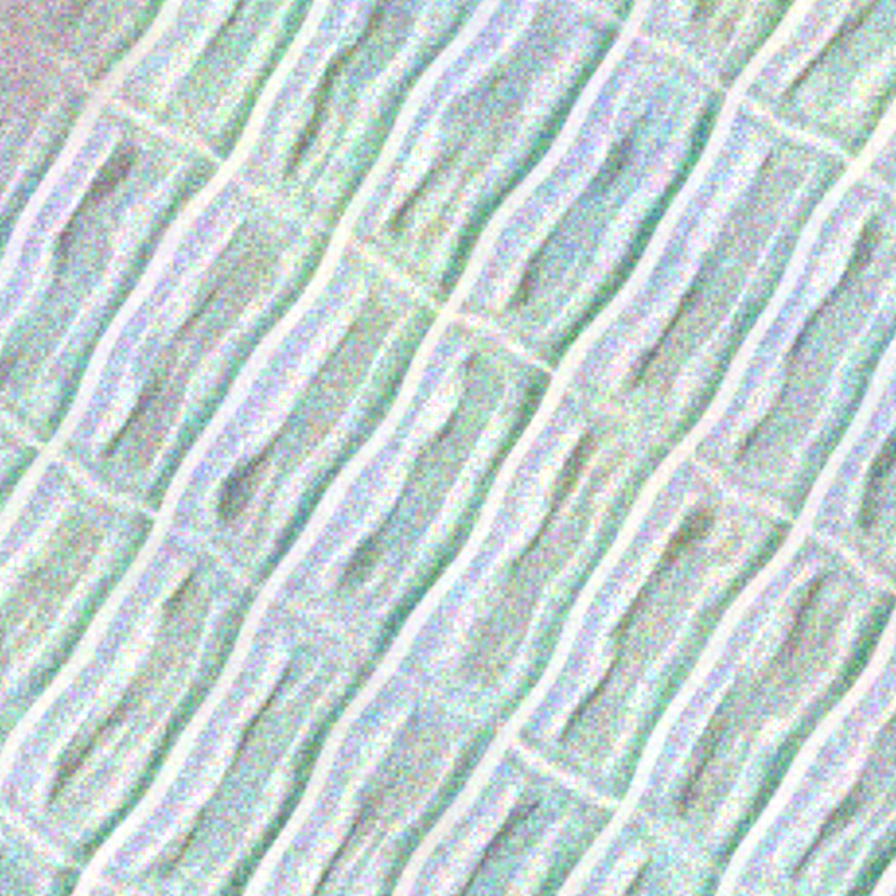
This texture is drawn by a WebGL 1 fragment shader. Its source:

```glsl
precision highp float;
uniform vec2 u_resolution;

// Lattice of slanted oblong cells
const vec2 ACROSS = vec2(0.85, -0.53);
const vec2 ALONG = vec2(0.53, 0.85);
const vec2 CELL_SIZE = vec2(0.151, 0.3737);
const vec2 CELL_ORIGIN = vec2(-0.371, 0.0755);
const float WARP = 0.006;
const vec2 STREAK_SCALE = vec2(42.0, 10.0);
const float GRAIN_SCALE = 230.0;
const float GRAIN_AMOUNT = 0.30;

// Widths as a fraction of a cell
const float LINE_WIDTH = 0.062;
const float WALL_WIDTH = 0.017;

const vec3 PALE = vec3(0.82, 0.89, 0.90);
const vec3 WHITE = vec3(0.97, 0.97, 0.96);
const vec3 LAVENDER = vec3(0.75, 0.78, 0.88);
const vec3 TEAL = vec3(0.64, 0.78, 0.79);
const vec3 SAGE = vec3(0.69, 0.74, 0.70);
const vec3 GREEN = vec3(0.40, 0.61, 0.51);
const vec3 UMBER = vec3(0.48, 0.53, 0.49);
const vec3 MAUVE = vec3(0.70, 0.67, 0.71);
const vec3 BLUSH = vec3(0.95, 0.92, 0.89);

vec3 hash3(vec2 p) {
  vec3 q = fract(p.xyx * vec3(0.1031, 0.1030, 0.0973));
  q += dot(q, q.yxz + 33.33);
  return fract((q.xxy + q.yzz) * q.zyx);
}

vec3 colourNoise(vec2 p) {
  vec2 i = floor(p);
  vec2 f = smoothstep(0.0, 1.0, fract(p));
  return mix(mix(hash3(i), hash3(i + vec2(1.0, 0.0)), f.x),
             mix(hash3(i + vec2(0.0, 1.0)), hash3(i + 1.0), f.x), f.y);
}

// Distance to the nearest scattered point
float cellular(vec2 p) {
  vec2 i = floor(p);
  float nearest = 2.0;
  for (int y = -1; y <= 1; y++) {
    for (int x = -1; x <= 1; x++) {
      vec2 c = i + vec2(float(x), float(y));
      nearest = min(nearest, length(c + hash3(c + 50.0).xy - p));
    }
  }
  return nearest;
}

float ridge(float x, float centre, float width) {
  float d = (x - centre) / width;
  return exp(-d * d);
}

void main() {
  vec2 uv = gl_FragCoord.xy / u_resolution;
  vec2 slant = vec2(dot(uv, ACROSS), dot(uv, ALONG));

  // Hand-drawn wobble from layered sines
  vec2 warped = slant + WARP * vec2(
    sin(slant.y * 15.0 + slant.x * 9.0) + 0.5 * sin(slant.y * 37.0 - slant.x * 23.0),
    0.7 * sin(slant.x * 31.0) + 0.4 * sin(slant.x * 67.0 + slant.y * 11.0));
  vec2 lattice = (warped - CELL_ORIGIN) / CELL_SIZE;
  vec2 id = floor(lattice);
  vec2 cell = fract(lattice);
  vec3 chance = hash3(id + 20.0);
  vec3 column = hash3(vec2(id.x + 70.0, 7.0));

  // Streaks along the strips break up the inner marks
  float streak = cellular(slant * STREAK_SCALE + 30.0);
  float patch_ = cellular(slant * STREAK_SCALE * 0.55 + 90.0);
  float x = cell.x + 0.13 * (streak - 0.45) + 0.08 * (chance.x - 0.5);
  float wallGap = min(cell.y, 1.0 - cell.y);
  float inside = smoothstep(0.04, 0.13, wallGap);
  float broken = inside * smoothstep(0.12, 0.55, patch_);

  // Cell body and its shading
  vec3 colour = mix(PALE, LAVENDER, 0.85 * ridge(cell.x, 0.13, 0.08));
  float core = smoothstep(0.30, 0.42, x) * (1.0 - smoothstep(0.66, 0.80, x));
  vec3 coreColour = mix(TEAL, SAGE, smoothstep(0.2, 0.8, chance.y));
  colour = mix(colour, coreColour, core * inside * (0.5 + 0.4 * chance.z));
  colour = mix(colour, TEAL, 0.55 * smoothstep(0.45, 0.75, streak));
  colour = mix(colour, WHITE, 0.7 * ridge(x, 0.54, 0.05) * smoothstep(0.4, 0.7, patch_) * inside);

  // Inner outline and the shadow beside the long line
  colour = mix(colour, UMBER, 0.8 * broken * ridge(x, 0.39, 0.055));
  colour = mix(colour, WHITE, 0.85 * inside * ridge(x, 0.26, 0.05));
  colour = mix(colour, WHITE, 0.75 * inside * ridge(x, 0.73, 0.05));
  float shadow = (0.6 + 0.4 * column.x) * (0.65 + 0.35 * smoothstep(0.1, 0.5, patch_));
  colour = mix(colour, GREEN, shadow * ridge(cell.x + 0.05 * (streak - 0.45), 0.89, 0.075));

  // Cross walls of uneven strength, with faint tan edges
  float signedGap = cell.y < 0.5 ? cell.y : cell.y - 1.0;
  vec3 wallChance = hash3(vec2(id.x, floor(lattice.y + 0.5)) + 130.0);
  float wall = mix(0.4, 1.0, wallChance.x);
  colour = mix(colour, SAGE, 0.6 * wall * ridge(abs(signedGap), 0.042, 0.018));
  colour = mix(colour, mix(BLUSH, WHITE, wallChance.x), wall * ridge(signedGap, 0.0, WALL_WIDTH));

  // Long white lines
  float lineGap = min(cell.x, 1.0 - cell.x);
  float line = 1.0 - smoothstep(LINE_WIDTH * 0.5, LINE_WIDTH * 1.25, lineGap);
  colour = mix(colour, WHITE, line * (0.86 + 0.14 * smoothstep(0.1, 0.5, patch_)));

  // Dull corner, slow tint and coloured grain
  colour = mix(colour, MAUVE, 0.75 * (1.0 - smoothstep(0.04, 0.22, length(uv - vec2(0.0, 1.0)))));
  colour += 0.02 * sin(vec3(7.0, 9.0, 8.0) * uv.x + vec3(8.0, 6.0, 10.0) * uv.y);
  vec3 grain = colourNoise(uv * GRAIN_SCALE) - 0.5;
  colour += GRAIN_AMOUNT * grain * (1.0 - 0.6 * line);
  gl_FragColor = vec4(clamp(colour, 0.0, 1.0), 1.0);
}
```
